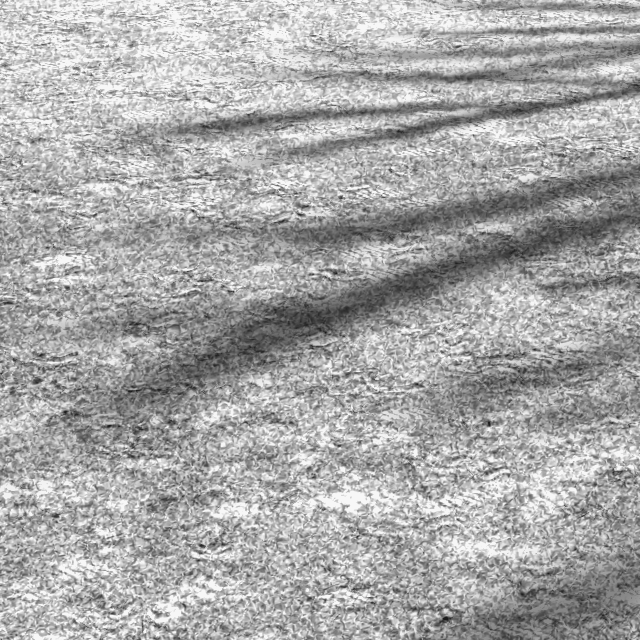
Give the GLSL for this texture, as a three.js fragment shader.

```glsl
// Sunlit trampled sand in perspective, crossed by soft raking branch shadows.
varying vec2 vUv;

const float HORIZON = 2.2;        // height at which the ground would vanish
const float DEPTH_STRETCH = 2.4;
const vec2 GRAIN_SCALE = vec2(310.0, 350.0);
const float GRAIN_CONTRAST = 0.50;
const float CRUST_CONTRAST = 0.62;
const float CRACK_DEPTH = 0.22;
const float MOTTLE = 0.34;
const float PATCH_SCALE = 16.0;
const float PATCH_LIGHT = 0.17;
const float TREAD_CONTRAST = 0.20;
const float SAND_NEAR = 0.70;
const float SAND_FAR = 0.86;
const vec3 TINT = vec3(1.0);

float hash(vec2 p) {
  vec3 q = fract(vec3(p.xyx) * 0.1031);
  q += dot(q, q.yzx + 33.33);
  return fract((q.x + q.y) * q.z);
}

float noise(vec2 p) {
  vec2 i = floor(p), f = fract(p);
  f = f * f * (3.0 - 2.0 * f);
  return mix(mix(hash(i), hash(i + vec2(1, 0)), f.x),
             mix(hash(i + vec2(0, 1)), hash(i + vec2(1, 1)), f.x), f.y);
}

vec2 rotate(vec2 p, float a) {
  float c = cos(a), s = sin(a);
  return vec2(c * p.x + s * p.y, c * p.y - s * p.x);
}

float fbm(vec2 p) {
  float sum = 0.0, amp = 0.5;
  for (int i = 0; i < 4; i++) {
    sum += amp * noise(p);
    p = rotate(p, 0.35) * 2.03 + 17.3;
    amp *= 0.5;
  }
  return sum;
}

// Light left by a bowed streak from l to r; width is given at both ends.
float streak(vec2 p, vec2 l, vec2 r, float bow, vec2 width, float dark) {
  float t = (p.x - l.x) / (r.x - l.x);
  float along = clamp(t, 0.0, 1.0);
  float axis = mix(l.y, r.y, along) + bow * 4.0 * along * (1.0 - along);
  float d = (p.y - axis) / mix(width.x, width.y, along);
  float ends = smoothstep(-0.08, 0.48, t) * (1.0 - smoothstep(0.95, 1.25, t));
  return 1.0 - dark * ends * exp(-d * d);
}

float branchLight(vec2 p) {
  // Broad near branches
  float l = streak(p, vec2(-0.02, 0.265), vec2(1.0, 0.664), 0.036, vec2(0.052, 0.024), 0.56);
  l *= streak(p, vec2(0.32, 0.600), vec2(1.0, 0.732), -0.010, vec2(0.028, 0.019), 0.50);
  l *= streak(p, vec2(0.00, 0.620), vec2(0.52, 0.638), 0.004, vec2(0.016, 0.020), 0.24);
  l *= streak(p, vec2(-0.05, 0.470), vec2(0.45, 0.515), 0.0, vec2(0.030, 0.022), 0.26);
  l *= streak(p, vec2(0.56, 0.340), vec2(1.0, 0.458), 0.0, vec2(0.030, 0.030), 0.34);
  l *= streak(p, vec2(0.82, 0.550), vec2(1.0, 0.562), 0.0, vec2(0.015, 0.018), 0.32);
  l *= streak(p, vec2(0.78, 0.320), vec2(1.0, 0.375), 0.0, vec2(0.025, 0.025), 0.22);
  l *= streak(p, vec2(0.60, -0.05), vec2(1.0, 0.090), 0.0, vec2(0.055, 0.075), 0.46);
  // Thin distant branches
  l *= streak(p, vec2(0.28, 0.720), vec2(1.0, 0.860), 0.006, vec2(0.013, 0.008), 0.54);
  l *= streak(p, vec2(0.12, 0.772), vec2(0.74, 0.834), 0.010, vec2(0.018, 0.006), 0.50);
  l *= streak(p, vec2(0.30, 0.882), vec2(1.0, 0.868), 0.004, vec2(0.010, 0.008), 0.40);
  l *= streak(p, vec2(0.60, 0.868), vec2(1.0, 0.918), -0.004, vec2(0.009, 0.012), 0.42);
  l *= streak(p, vec2(0.42, 0.915), vec2(1.0, 0.932), -0.008, vec2(0.012, 0.009), 0.38);
  l *= streak(p, vec2(0.60, 0.944), vec2(1.0, 0.956), 0.0, vec2(0.006, 0.007), 0.45);
  l *= streak(p, vec2(0.64, 0.994), vec2(1.0, 0.986), 0.0, vec2(0.007, 0.007), 0.42);
  return l;
}

// Pale pressed ellipse, optionally ribbed by a shoe sole.
float pressed(vec2 p, vec2 size, float angle, float ribs) {
  vec2 q = rotate(p, angle) / size;
  float edge = length(q) + 0.8 * (noise(q * 3.0 + size * 90.0) - 0.5);
  float mask = 1.0 - smoothstep(0.5, 1.05, edge);
  float rib = sin(q.x * 24.0 + q.y * 5.0 + 3.0 * noise(q * 3.0));
  return mask * (PATCH_LIGHT + ribs * TREAD_CONTRAST * rib);
}

float scatteredPatches(vec2 g) {
  vec2 base = floor(g);
  float sum = 0.0;
  for (int j = -1; j <= 1; j++) {
    for (int i = -1; i <= 1; i++) {
      vec2 cell = base + vec2(float(i), float(j));
      float h = hash(cell), k = hash(cell + 41.7);
      vec2 size = vec2(0.30 + 0.3 * k, 0.13 + 0.12 * h);
      vec2 center = cell + vec2(hash(cell + 7.1), hash(cell + 23.9));
      sum += step(0.55, h) * pressed(g - center, size, 0.3 * k, step(0.65, k));
    }
  }
  return clamp(sum, -0.2, 0.24);
}

void main() {
  vec2 p = vUv;
  float depth = 1.0 / (HORIZON - p.y);
  vec2 ground = vec2((p.x - 0.5) * depth, DEPTH_STRETCH * depth) + 3.0;

  // Broad tone and mottling
  float tone = mix(SAND_NEAR, SAND_FAR, smoothstep(0.65, 1.0, p.y));
  tone += MOTTLE * (fbm(ground * vec2(18.0, 40.0)) - 0.47);

  // Fine warped grain
  vec2 grit = rotate(p, 0.3) * GRAIN_SCALE;
  grit += 1.5 * vec2(noise(grit * 0.4), noise(grit * 0.4 + 31.0));
  float grain = noise(grit) - 0.5 + 0.55 * (noise(grit * 0.55 + 9.0) - 0.5);
  tone += grain * GRAIN_CONTRAST * mix(1.0, 0.7, p.y);

  // Raised crust lit from above, with thin broken cracks
  vec2 crust = ground * vec2(95.0, 170.0) + 2.0 * noise(ground * 60.0);
  float fold = fbm(crust);
  float rough = smoothstep(0.35, 0.7, noise(ground * vec2(24.0, 55.0) + 5.0));
  tone += (fold - fbm(crust + vec2(0.15, 0.5))) * CRUST_CONTRAST * (0.4 + rough);
  float crack = 1.0 - smoothstep(0.0, 0.12, abs(noise(crust * vec2(0.6, 0.9) + 2.0 * fold) - 0.5));
  tone -= CRACK_DEPTH * crack * rough * smoothstep(0.4, 0.6, fold);

  // Trodden patches and the clearest sole prints
  tone += scatteredPatches(ground * vec2(PATCH_SCALE, PATCH_SCALE * 1.7));
  tone += pressed(p - vec2(0.54, 0.218), vec2(0.10, 0.024), 0.08, 0.8);
  tone += pressed(p - vec2(0.29, 0.060), vec2(0.11, 0.028), 0.40, 0.8);
  tone += pressed(p - vec2(0.85, 0.215), vec2(0.07, 0.026), 0.25, 0.8);
  tone += pressed(p - vec2(0.355, 0.358), vec2(0.07, 0.015), 0.20, 0.5);
  tone += pressed(p - vec2(0.355, 0.619), vec2(0.055, 0.012), 0.12, 0.9);
  tone += pressed(p - vec2(0.03, 0.338), vec2(0.06, 0.017), 0.10, 0.0);

  // Shadows with slightly ragged edges
  vec2 ragged = p + vec2(0.0, 0.012 * (fbm(ground * vec2(40.0, 80.0)) - 0.47));
  tone = clamp(tone, 0.12, 0.97) * branchLight(ragged);
  gl_FragColor = vec4(TINT * tone, 1.0);
}
```
